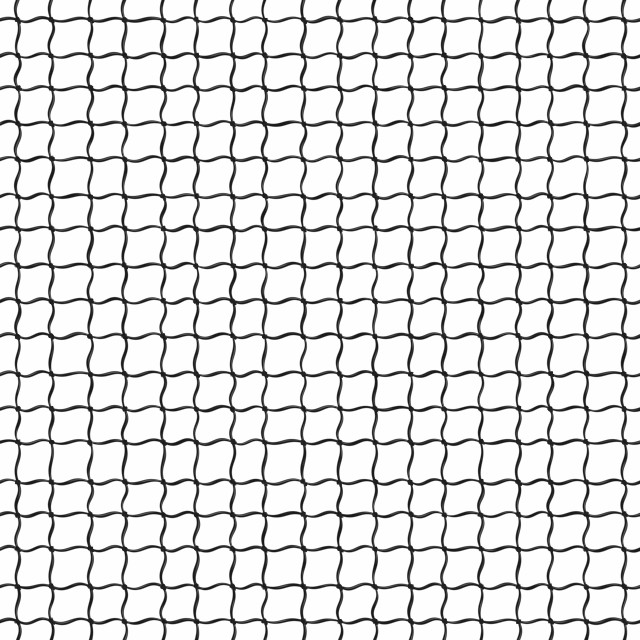
A Shadertoy shader for this pattern:

```glsl
#define GRID 18.0          // meshes across and down
#define JITTER 0.11        // uneven spacing of strands, in meshes
#define WAVE 0.055         // sideways swing of a strand
#define HALF_WIDTH 0.036   // mean half width of a strand
#define TWIST 0.25         // thinning of the ribbon towards the knots
#define WEAR 0.5           // random change in ribbon width
#define KNOT 0.074         // knot radius
#define INK vec3(0.10)
#define SHEEN vec3(0.32)
#define PAPER vec3(0.995)

const float TAU = 6.2831853;

vec2 hash22(vec2 p) {
    vec3 q = fract(vec3(p.xyx) * vec3(0.1031, 0.1030, 0.0973));
    q += dot(q, q.yzx + 33.33);
    return fract((q.xx + q.yz) * q.zy);
}

float gradientNoise(vec2 p) {
    vec2 i = floor(p), f = fract(p);
    vec2 u = f * f * f * (f * (f * 6.0 - 15.0) + 10.0);
    vec4 corner;
    for (int k = 0; k < 4; k++) {
        vec2 o = vec2(k & 1, k >> 1);
        float angle = TAU * hash22(i + o).x;
        corner[k] = dot(vec2(cos(angle), sin(angle)), f - o);
    }
    vec2 row = mix(corner.xz, corner.yw, u.x);
    return mix(row.x, row.y, u.y);
}

// Position of a strand along one axis, in meshes
float strandPos(float index, float axis) {
    vec2 h = hash22(vec2(mod(index, GRID) + 3.0, 17.0 + 40.0 * axis));
    return index + 0.5 + JITTER * (h.x + h.y - 1.0);
}

// Distance to a wavy ribbon (x) and position across it (y)
vec2 ribbon(float across, float along, float line, float knotIndex, float axis) {
    // Span between the two knots around this point
    float start = along < strandPos(knotIndex, axis) ? knotIndex - 1.0 : knotIndex;
    float a = strandPos(start, axis), b = strandPos(start + 1.0, axis);
    float t = (along - a) / (b - a);

    vec2 h = hash22(vec2(mod(start, GRID) + 60.0 * axis, line + 9.0));
    float swing = WAVE * mix(0.7, 1.3, h.x);
    float phase = TAU * t;
    float skewed = phase + 0.3 * (h.y - 0.5) * sin(0.5 * phase);
    float slope = swing * TAU * cos(phase);
    float offset = (across + swing * sin(skewed)) * inversesqrt(1.0 + slope * slope);

    float wear = gradientNoise(vec2(along * 1.7, line * 5.37 + axis * 91.3 + 0.4));
    float halfWidth = HALF_WIDTH * (1.0 - TWIST * cos(phase) + WEAR * wear);
    return vec2(abs(offset) - halfWidth, offset / halfWidth);
}

// Two overlapping lobes with a rough rim
float knotDistance(vec2 p, vec2 id) {
    vec2 h = hash22(mod(id, GRID) + 131.0) - 0.5;
    float rough = 0.03 * gradientNoise(p * 14.0 + id * 7.3);
    float core = length(p - 0.03 * h) - KNOT;
    float lobe = length(p - vec2(0.045, -0.05) - 0.05 * h.yx) - 0.6 * KNOT;
    return min(core, lobe) + rough;
}

float coverage(float d, float pixel) {
    return 1.0 - smoothstep(-0.8 * pixel, 0.8 * pixel, d);
}

// Dark plastic with a worn light streak along one side
vec3 ribbonColor(float side, vec2 p) {
    float streak = 1.0 - smoothstep(0.1, 0.7, abs(side - 0.3));
    float worn = smoothstep(-0.35, 0.4, gradientNoise(p * vec2(2.3, 2.9) + 0.37));
    return mix(INK, SHEEN, streak * worn);
}

void mainImage(out vec4 fragColor, in vec2 fragCoord) {
    float size = min(iResolution.x, iResolution.y);
    vec2 p = fragCoord / size * GRID;
    float pixel = GRID / size;

    vec2 id = floor(p);
    vec2 local = p - vec2(strandPos(id.x, 0.0), strandPos(id.y, 1.0));

    vec2 vertical = ribbon(local.x, p.y, id.x, id.y, 1.0);
    vec2 horizontal = ribbon(local.y, p.x, id.y, id.x, 0.0);

    // Layer the strands, then the knots
    vec3 color = PAPER;
    color = mix(color, ribbonColor(vertical.y, p), coverage(vertical.x, pixel));
    color = mix(color, ribbonColor(horizontal.y, p + 40.0), coverage(horizontal.x, pixel));
    float grain = 0.5 + gradientNoise(p * 11.0);
    vec3 knotColor = mix(INK, SHEEN, 0.25 * grain);
    color = mix(color, knotColor, coverage(knotDistance(local, id), pixel));

    fragColor = vec4(color, 1.0);
}
```
